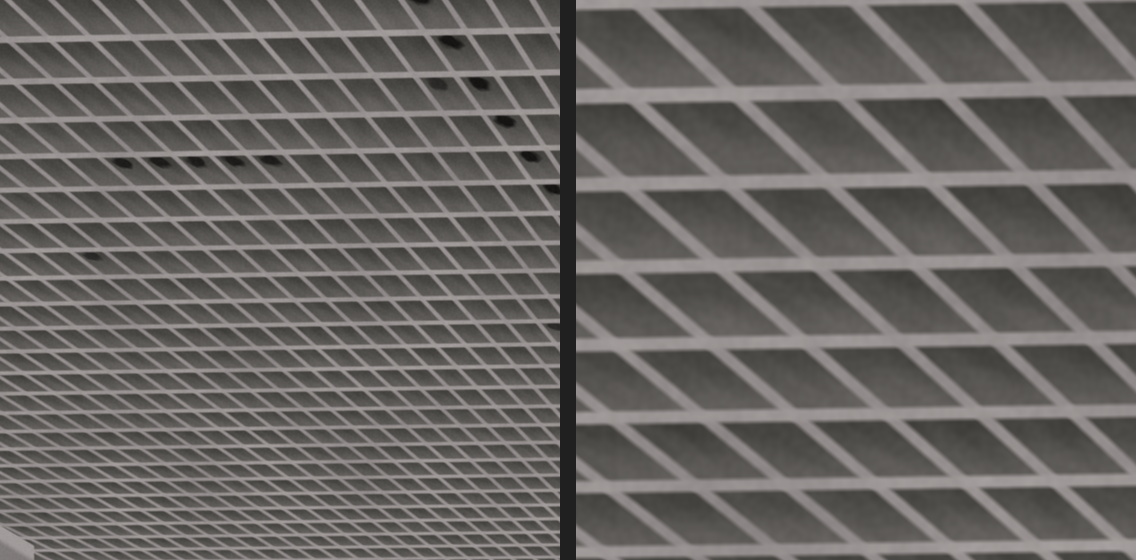
Left, the full canvas; right, a detail of the centre.
This pattern is drawn by a WebGL 1 fragment shader. Its source:

```glsl
precision highp float;

uniform vec2 u_resolution;

const vec3 SLAT = vec3(0.595, 0.572, 0.570);
const vec3 WALL_LIT = vec3(0.420, 0.408, 0.398);
const vec3 WALL_SHADE = vec3(0.235, 0.230, 0.215);
const vec3 CAVITY = vec3(0.085, 0.080, 0.075);

float hash(vec2 p) {
    p = fract(p * vec2(0.1031, 0.1137));
    p += dot(p, p.yx + 33.33);
    return fract((p.x + p.y) * p.x * 17.3);
}

vec2 gradientAt(vec2 cell) {
    float angle = 6.2832 * hash(cell);
    return vec2(cos(angle), sin(angle));
}

float gradientNoise(vec2 p) {
    vec2 i = floor(p);
    vec2 f = p - i;
    vec2 w = f * f * f * (f * (f * 6.0 - 15.0) + 10.0);
    vec2 e = vec2(1.0, 0.0);
    float a = dot(gradientAt(i), f);
    float b = dot(gradientAt(i + e.xy), f - e.xy);
    float c = dot(gradientAt(i + e.yx), f - e.yx);
    float d = dot(gradientAt(i + 1.0), f - 1.0);
    return mix(mix(a, b, w.x), mix(c, d, w.x), w.y);
}

// Coverage of a slat centred on integer coordinates, given its pitch on the canvas
float slat(float coord, float pitch, float blur) {
    float dist = abs(fract(coord + 0.5) - 0.5) * pitch;
    float halfWidth = 0.0014 + 0.056 * pitch;
    return 1.0 - smoothstep(halfWidth - blur, halfWidth + blur, dist);
}

float within(float value, float low, float high) {
    return step(low, value) * step(value, high);
}

// Openings along one column, one row, and a few random cells
float openingAmount(vec2 cell) {
    float column = within(cell.x, -18.0, -18.0) * within(cell.y, -1.0, 4.0);
    float row = within(cell.x, -29.0, -25.0) * within(cell.y, 3.0, 3.0);
    float stray = step(0.965, hash(cell + 71.0)) * step(cell.y, 9.0);
    return max(max(column, 0.85 * row), 0.6 * stray);
}

vec3 cellColor(vec2 cell, vec2 f, float depth) {
    float fall = smoothstep(0.05, 1.0, f.y);
    float sideWall = smoothstep(-0.08, 0.08, 0.42 - f.x + 0.25 * f.y);
    float tone = 0.12 + 0.72 * fall + 0.13 * sideWall * (1.0 - f.y);
    tone += 0.16 * (hash(cell + 13.0) - 0.5);
    tone += 0.22 * gradientNoise(cell * 3.7 + f * vec2(3.0, 2.0));
    tone = mix(tone, 0.48, 0.25 * depth);
    vec3 color = mix(WALL_SHADE, WALL_LIT, clamp(tone, 0.0, 1.0));

    // Ragged dark opening below the upper slat
    vec2 q = (f - vec2(0.45, 0.23)) / vec2(0.27, 0.20);
    float ragged = length(q) + 0.35 * gradientNoise(f * 5.0 + cell * 2.3);
    float hole = 1.0 - smoothstep(0.55, 1.15, ragged);
    return mix(color, CAVITY, hole * openingAmount(cell));
}

void main() {
    vec2 uv = gl_FragCoord.xy / u_resolution;
    vec2 p = vec2(uv.x, 1.0 - uv.y);
    float blur = 0.0016 + 0.5 / min(u_resolution.x, u_resolution.y);

    // Perspective rows, slightly tilted
    float drop = p.y - 0.0625 + 0.018 * (p.x - 0.5) * (1.0 - 0.4 * p.y);
    float rowRange = 1.9603 - drop;
    float row = 25.09 * drop / rowRange;
    float rowPitch = rowRange * rowRange / (25.09 * 1.9603);

    // Slanted columns converging on a distant vanishing point
    vec2 toVanish = vec2(2.161, 2.022) - p;
    float slope = toVanish.x / toVanish.y;
    float column = 0.5 - 25.9 * slope;
    float columnPitch = toVanish.y / (25.9 * sqrt(1.0 + slope * slope));

    vec2 grid = vec2(column, row);
    vec2 cell = floor(grid);
    vec3 color = cellColor(cell, grid - cell, p.y);

    // Slats with mild uneven light
    float across = slat(row, rowPitch, blur);
    float slanted = slat(column, columnPitch, blur);
    float light = 1.0 + 0.09 * gradientNoise(p * 7.0) + 0.05 * gradientNoise(p * 60.0);
    color = mix(color, SLAT * light * 0.96, slanted);
    color = mix(color, SLAT * light * 1.02, across);

    // Pale beam end in the lower left corner
    float beamTop = p.y - 0.938 - 0.6 * p.x;
    float beam = smoothstep(-blur, blur, beamTop) * smoothstep(-blur, blur, 0.061 - p.x);
    vec3 beamColor = mix(SLAT * 1.06, SLAT * 0.84, smoothstep(0.02, 0.035, beamTop));
    color = mix(color, beamColor, beam);

    color += 0.022 * gradientNoise(p * 190.0);
    gl_FragColor = vec4(color, 1.0);
}
```
